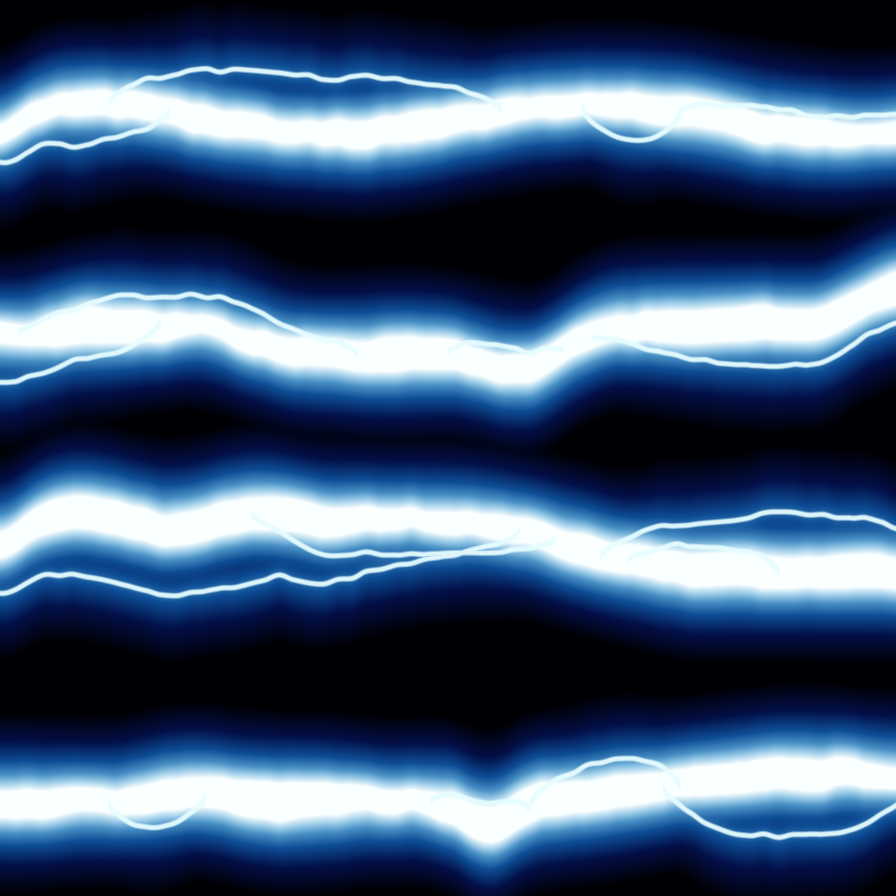
Reproduce this background procedurally as a three.js fragment shader.

```glsl
// Four horizontal lightning bolts, white hot with a blue glow on black.
// Each row has a wandering core and four thin strands that arch away from it;
// the distance to the nearest discharge picks a colour from a glow ramp.
varying vec2 vUv;

float hash(float n) { return fract(sin(n * 127.1) * 43758.5453); }

float noise(float x) {
  float i = floor(x), f = x - i;
  return mix(hash(i), hash(i + 1.0), f * f * (3.0 - 2.0 * f)) - 0.5;
}

// Fine crooked displacement, different for each seed
float jag(float x, float seed) {
  return 0.008 * noise(x * 22.0 + seed * 37.0) + 0.005 * noise(x * 61.0 + seed * 53.0);
}

float bump(float x, float centre, float width) {
  float k = (x - centre) / width;
  return exp(-k * k);
}

// Height of the core of each row, counted from the top
float corePath(float row, float x) {
  if (row < 0.5)
    return 0.867 + 0.017 * cos(11.0 * (x - 0.09)) - 0.022 * bump(x, 0.0, 0.04);
  if (row < 1.5)
    return 0.638 - 0.034 * (smoothstep(0.2, 0.36, x) - smoothstep(0.59, 0.7, x))
      - 0.018 * bump(x, 0.58, 0.05) - 0.013 * bump(x, 0.0, 0.07)
      + 0.04 * smoothstep(0.9, 1.01, x);
  if (row < 2.5)
    return 0.420 - 0.058 * smoothstep(0.48, 0.8, x) - 0.018 * bump(x, 0.0, 0.035)
      + 0.008 * cos(31.4 * (x - 0.09)) * (1.0 - smoothstep(0.28, 0.42, x));
  return 0.104 + 0.033 * smoothstep(0.55, 0.9, x) + 0.013 * bump(x, 0.21, 0.06)
    - 0.022 * bump(x, 0.545, 0.035);
}

// Start, end and signed arch height of the four strands of a row
void strandLayout(float row, out vec4 start, out vec4 end, out vec4 arch) {
  if (row < 0.5) {
    start = vec4(0.12, -0.04, 0.65, 0.76);
    end = vec4(0.56, 0.19, 0.76, 1.10);
    arch = vec4(0.064, -0.045, -0.037, 0.024);
  } else if (row < 1.5) {
    start = vec4(0.02, -0.15, 0.66, 0.50);
    end = vec4(0.40, 0.18, 1.12, 0.63);
    arch = vec4(0.036, -0.046, -0.046, 0.024);
  } else if (row < 2.5) {
    start = vec4(-0.15, 0.28, 0.67, 0.70);
    end = vec4(0.58, 0.62, 1.10, 0.87);
    arch = vec4(-0.076, -0.040, 0.065, 0.030);
  } else {
    start = vec4(0.59, 0.74, 0.12, 0.48);
    end = vec4(0.76, 1.03, 0.23, 0.59);
    arch = vec4(0.036, -0.070, -0.034, 0.022);
  }
}

float strandPath(float row, float x, vec3 span, float seed) {
  float u = clamp((x - span.x) / (span.y - span.x), 0.0, 1.0);
  return corePath(row, x) + span.z * pow(4.0 * u * (1.0 - u), 0.7) + jag(x, seed);
}

float softMin(float a, float b, float k) {
  float h = max(k - abs(a - b), 0.0) / k;
  return min(a, b) - 0.25 * h * h * k;
}

float stage(float a, float b, float d) { return clamp((d - a) / (b - a), 0.0, 1.0); }

// White through pale, mid and deep blue to near black
vec3 glowRamp(float d) {
  vec3 c = mix(vec3(0.98, 1.0, 1.0), vec3(0.61, 0.80, 0.91), stage(0.015, 0.024, d));
  c = mix(c, vec3(0.28, 0.56, 0.77), stage(0.024, 0.033, d));
  c = mix(c, vec3(0.05, 0.30, 0.58), stage(0.033, 0.047, d));
  c = mix(c, vec3(0.01, 0.06, 0.28), stage(0.047, 0.069, d));
  return mix(c, vec3(0.0, 0.0, 0.015), stage(0.069, 0.100, d));
}

void main() {
  vec2 p = vUv;
  float glow = 1.0;
  float filament = 0.0;

  for (int r = 0; r < 4; r++) {
    float row = float(r);

    // Core: crooked near the middle, smoother and steadier further out
    float offset = p.y - corePath(row, p.x);
    float near = exp(-abs(offset) * 25.0);
    offset -= jag(p.x, row + 1.0) * near;
    float side = offset > 0.0 ? 11.0 : 47.0;
    float swell = 0.010 * noise(p.x * 9.0 + row * 19.0)
      + 0.006 * noise(p.x * 32.0 + side + row * 71.0) * near;
    glow = softMin(glow, max(abs(offset) - swell, 0.0), 0.012);

    // Strands: thin bright lines with a weaker glow of their own
    vec4 start, end, arch;
    strandLayout(row, start, end, arch);
    for (int s = 0; s < 4; s++) {
      vec3 span = vec3(start[s], end[s], arch[s]);
      if (p.x < span.x || p.x > span.y) continue;
      float seed = row * 4.0 + float(s) + 9.0;
      float y = strandPath(row, p.x, span, seed);
      float slope = (strandPath(row, p.x + 0.002, span, seed) - y) / 0.002;
      float d = abs(p.y - y) / sqrt(1.0 + min(slope * slope, 4.0));
      filament = max(filament, 1.0 - smoothstep(0.0012, 0.0044, d));
      glow = softMin(glow, 0.040 + 0.8 * abs(p.y - y), 0.012);
    }
  }

  vec3 color = mix(glowRamp(glow), vec3(0.90, 0.99, 1.0), filament * 0.95);
  gl_FragColor = vec4(color, 1.0);
}
```
